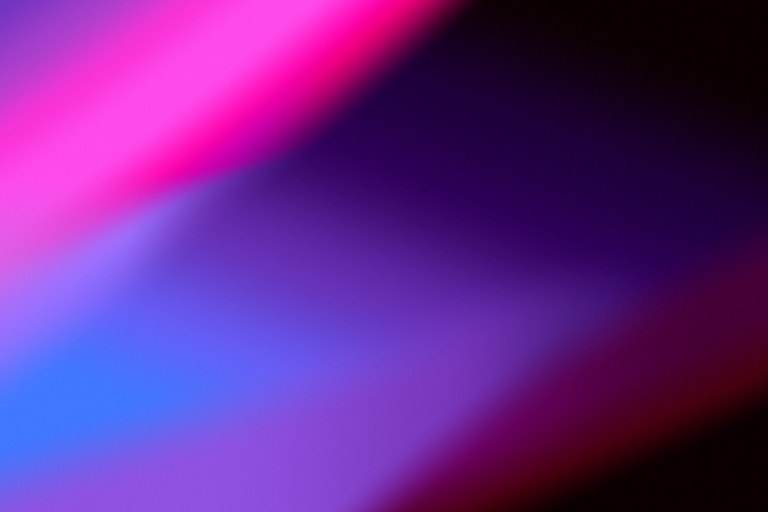
This background is drawn by a Shadertoy shader. Its source:

```glsl
#define FIELD_TILT 0.40
#define LAVENDER_SLOPE 0.33
#define SHADOW_SLOPE 0.47
#define SHEET_EDGE vec3(0.273, 0.66, 0.143)
#define FOLD_EDGE vec2(0.61, 0.271)
#define MAGENTA_EDGE vec3(0.723, 0.90, 0.277)
#define BLACK vec3(0.045, 0.0, 0.005)
#define BLUE vec3(0.25, 0.47, 1.0)
#define PINK vec3(1.0, 0.29, 0.92)
#define GRAIN 0.008

float hash(vec2 p) {
    return fract(sin(dot(p, vec2(12.9898, 78.233))) * 43758.5453);
}

// Violet depth running from the dark corner to the blue glow
vec3 fieldColor(vec2 p) {
    float depth = 1.0 - p.y - FIELD_TILT * p.x;
    vec3 color = mix(BLACK, vec3(0.12, 0.0, 0.24), smoothstep(-0.43, -0.12, depth));
    color = mix(color, vec3(0.18, 0.0, 0.35), smoothstep(-0.16, 0.06, depth));
    color = mix(color, vec3(0.40, 0.18, 0.70), smoothstep(0.0, 0.31, depth));
    color = mix(color, vec3(0.40, 0.37, 0.97), smoothstep(0.25, 0.54, depth));
    return mix(color, BLUE, smoothstep(0.47, 0.70, depth));
}

// Lavender beam, magenta beam and the shadow below them
vec3 addLowerBeams(vec3 color, vec2 p) {
    float beam = 0.043 + LAVENDER_SLOPE * p.x - p.y;
    vec3 lavender = mix(vec3(0.56, 0.32, 0.88), vec3(0.47, 0.21, 0.73),
                        smoothstep(0.4, 0.95, p.x));
    lavender = mix(lavender, vec3(0.27, 0.10, 0.48), smoothstep(0.85, 1.2, p.x));
    float reach = 1.0 - smoothstep(1.08, 1.3, p.x);
    color = mix(color, lavender, reach * smoothstep(-0.10, 0.08, beam));

    float along = p.x - MAGENTA_EDGE.x;
    float under = along * (MAGENTA_EDGE.y - MAGENTA_EDGE.z * along) - p.y;
    float shadow = SHADOW_SLOPE * (p.x - 1.0) - p.y;
    vec3 magenta = mix(vec3(0.43, 0.0, 0.39), vec3(0.27, 0.0, 0.21),
                       smoothstep(0.85, 1.4, p.x));
    magenta = mix(magenta, vec3(0.28, 0.0, 0.05), smoothstep(-0.18, -0.01, shadow));
    color = mix(color, magenta, smoothstep(-0.08, 0.08, under));
    return mix(color, BLACK, smoothstep(-0.06, 0.05, shadow));
}

// Pink stripes across the upper sheet, by height above its edge
vec3 stripeColor(float rise, float x) {
    vec3 hot = mix(vec3(0.80, 0.0, 0.69), vec3(0.94, 0.0, 0.48),
                   smoothstep(0.48, 0.68, x));
    vec3 color = mix(hot, vec3(1.0, 0.0, 0.66), smoothstep(0.09, 0.18, rise));
    color = mix(color, PINK, smoothstep(0.13, 0.28, rise));
    color = mix(color, vec3(0.98, 0.20, 0.84), smoothstep(0.34, 0.46, rise));
    color = mix(color, vec3(0.68, 0.25, 0.80), smoothstep(0.44, 0.59, rise));
    return mix(color, vec3(0.42, 0.20, 0.75), smoothstep(0.55, 0.75, rise));
}

// Folded sheet of light in the upper left
vec3 addSheet(vec3 color, vec2 p) {
    float rise = p.y - dot(SHEET_EDGE, vec3(1.0, p.x, p.x * p.x));
    float fold = p.y - FOLD_EDGE.x - FOLD_EDGE.y * p.x * p.x;
    float right = smoothstep(0.0, 0.5, p.x);

    vec3 violet = mix(vec3(0.60, 0.44, 1.0), vec3(0.84, 0.40, 0.91),
                      smoothstep(0.06, 0.24, rise));
    violet = mix(violet, vec3(0.45, 0.20, 0.72), smoothstep(0.22, 0.5, p.x));
    float softness = mix(0.17, 0.02, right);
    vec3 sheet = mix(violet, stripeColor(rise, p.x),
                     smoothstep(-softness, 0.35 * softness + 0.012, fold));
    float cover = smoothstep(mix(-0.10, -0.04, right), mix(0.10, 0.13, right), rise);
    return mix(color, sheet, cover);
}

void mainImage(out vec4 fragColor, in vec2 fragCoord) {
    vec2 p = fragCoord / iResolution.y;
    vec3 color = fieldColor(p);
    color = addLowerBeams(color, p);
    color = addSheet(color, p);
    color += GRAIN * (hash(floor(p * 342.0)) - 0.5);
    fragColor = vec4(clamp(color, 0.0, 1.0), 1.0);
}
```
